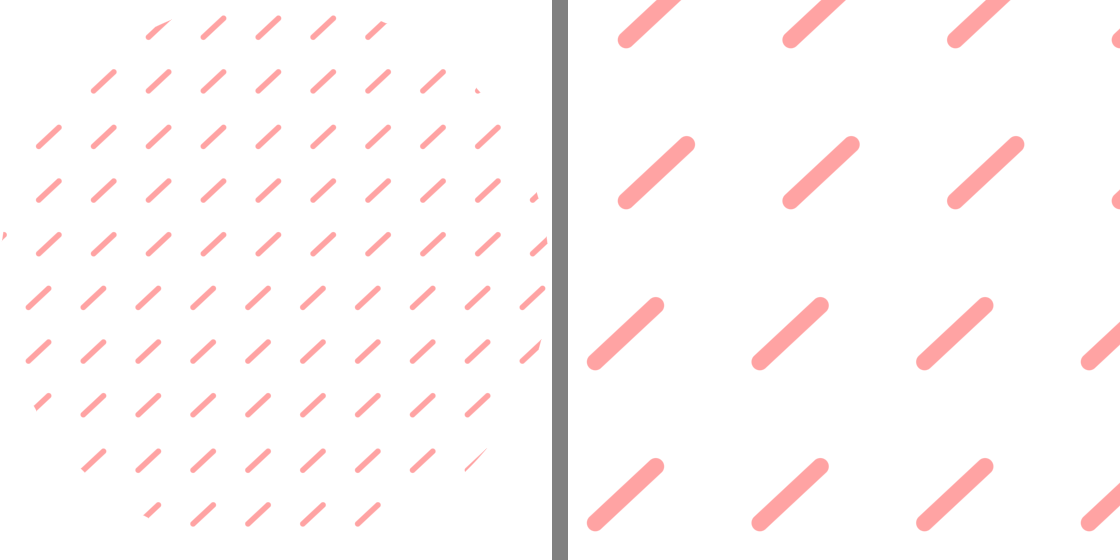
Left: the whole. Right: its middle third, enlarged.
A Shadertoy shader for this pattern:

```glsl
// Grid of slanted round-capped pink dashes on white, clipped to a large disc.
// All lengths are in canvas heights.
#define PITCH vec2(0.0980, 0.09583)       // column and row spacing
#define FIRST_DASH vec2(0.0872, 0.0495)   // centre of a dash in the top row, y from top
#define ROW_GAP 0.0033                    // extra space after rows 1 and 7
#define LOWER_SHIFT 0.0184                // leftward offset of the lower half
#define HALF_DASH vec2(0.0180, 0.0168)    // centre to upper right end
#define DASH_RADIUS 0.0050
#define DISC_CENTRE vec2(0.4904, 0.5104)
#define DISC_RADIUS 0.4902
#define PINK vec3(1.0, 0.64, 0.64)
#define PAPER vec3(1.0)

// Distance to a capsule running from -halfAxis to halfAxis.
float capsule(vec2 p, vec2 halfAxis, float radius) {
    float t = clamp(dot(p, halfAxis) / dot(halfAxis, halfAxis), -1.0, 1.0);
    return length(p - t * halfAxis) - radius;
}

// Distance to the nearest dash of the grid.
float dashGrid(vec2 p) {
    vec2 q = vec2(p.x, 1.0 - p.y) - FIRST_DASH;

    // Close the two wider gaps so that the rows become evenly spaced.
    q.y -= ROW_GAP * (step(1.5 * PITCH.y, q.y) + step(7.5 * PITCH.y + ROW_GAP, q.y));

    // The lower five rows sit slightly to the left.
    float row = round(q.y / PITCH.y);
    q.x += LOWER_SHIFT * step(4.5, row);

    vec2 cell = q - PITCH * round(q / PITCH);
    return capsule(vec2(cell.x, -cell.y), HALF_DASH, DASH_RADIUS);
}

void mainImage(out vec4 fragColor, in vec2 fragCoord) {
    vec2 p = fragCoord / iResolution.y;
    float pixel = 1.0 / iResolution.y;

    // Dashes cut off at the rim of the disc.
    float disc = length(p - DISC_CENTRE) - DISC_RADIUS;
    float d = max(dashGrid(p), disc);

    float ink = 1.0 - smoothstep(-0.8 * pixel, 0.8 * pixel, d);
    fragColor = vec4(mix(PAPER, PINK, ink), 1.0);
}
```
